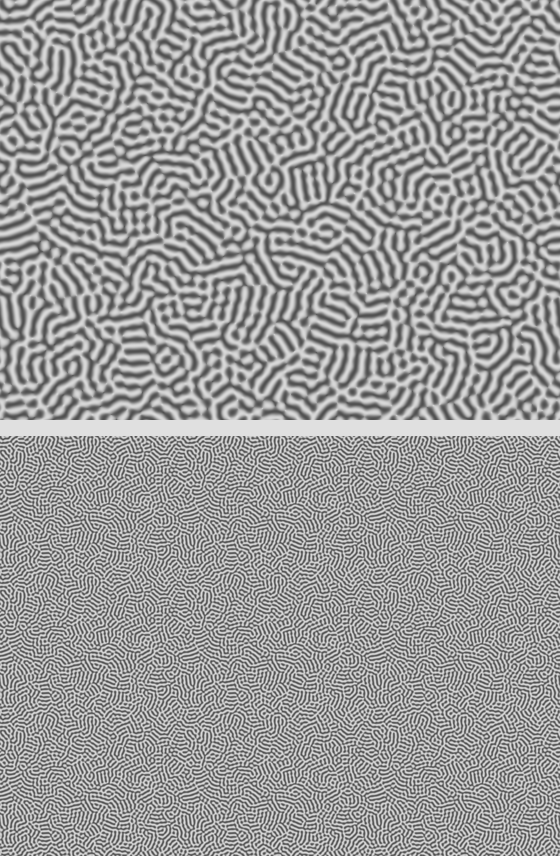
Top: one tile. Bottom: repeated 3 by 3.
Reproduce this pattern procedurally as a Shadertoy shader.

```glsl
const float STRIPES = 48.0;        // stripe periods across the canvas width
const float STRIPE_SPREAD = 0.09;  // relative variation of the period
const int BANDS = 14;              // stripe directions that compete
const int WAVES_PER_BAND = 7;      // plane waves in each direction
const float COMPETITION = 2.0;     // how clearly the strongest one wins
const float SOFT_FAULTS = 0.006;   // fading where stripes collide
const float LIGHT_BIAS = 0.055;    // opens light gaps between the lines
const vec3 DARK = vec3(0.315);
const vec3 LIGHT = vec3(0.85);
const float PI = 3.14159265;

uint scramble(uint n) {
    n = n * 747796405u + 2891336453u;
    n = ((n >> ((n >> 28u) + 4u)) ^ n) * 277803737u;
    return (n >> 22u) ^ n;
}

// Two random values from 0 to 1
vec2 hash2(uint n) {
    uint a = scramble(n);
    uint b = scramble(a + 17u);
    return vec2(a >> 8u, b >> 8u) / 16777216.0;
}

vec2 direction(float angle) {
    return vec2(cos(angle), sin(angle));
}

// Complex sum of the plane waves in one narrow fan of directions
vec2 bandWave(int band, vec2 uv, vec2 canvas) {
    vec2 sum = vec2(0.0);
    for (int i = 0; i < WAVES_PER_BAND; i++) {
        vec2 rnd = hash2(uint(band * WAVES_PER_BAND + i) + 100u);
        float offset = (float(i) + 0.5) / float(WAVES_PER_BAND) - 0.5;
        float angle = PI * (float(band) + offset) / float(BANDS);

        // Whole cycles per canvas make every wave wrap
        float cycles = STRIPES * (1.0 + STRIPE_SPREAD * (2.0 * rnd.x - 1.0));
        vec2 k = round(cycles * canvas * direction(angle));
        sum += direction(2.0 * PI * fract(dot(k, uv) + rnd.y));
    }
    return sum;
}

// Labyrinth from -1 (line) to 1 (gap): the strongest direction wins locally
float labyrinth(vec2 uv, vec2 canvas) {
    vec2 bands[BANDS];
    for (int b = 0; b < BANDS; b++) bands[b] = bandWave(b, uv, canvas);

    float height = 0.0;
    vec2 slope = vec2(0.0);
    float total = 0.0;
    for (int b = 0; b < BANDS; b++) {
        // Overlapping fans bend smoothly; half a turn conjugates the wave
        vec2 before = b > 0 ? bands[max(b - 1, 0)]
                            : bands[BANDS - 1] * vec2(1, -1);
        vec2 after = b < BANDS - 1 ? bands[min(b + 1, BANDS - 1)]
                                   : bands[0] * vec2(1, -1);
        vec2 wave = (bands[b] + 0.5 * (before + after)) / float(WAVES_PER_BAND);

        float strength = length(wave);
        float weight = pow(strength + 1e-4, COMPETITION);
        height += weight * wave.x;
        slope += weight * wave.y * direction(PI * float(b) / float(BANDS));
        total += weight * strength;
    }
    height += LIGHT_BIAS * total;

    // Dividing by the local amplitude keeps all stripes equally strong
    float amplitude2 = height * height + dot(slope, slope);
    return height / sqrt(amplitude2 + SOFT_FAULTS * total * total + 1e-9);
}

void mainImage(out vec4 fragColor, in vec2 fragCoord) {
    vec2 uv = fragCoord / iResolution.xy;
    vec2 canvas = iResolution.xy / iResolution.x;
    float v = labyrinth(uv, canvas);
    fragColor = vec4(mix(DARK, LIGHT, 0.5 + 0.5 * v), 1.0);
}
```
